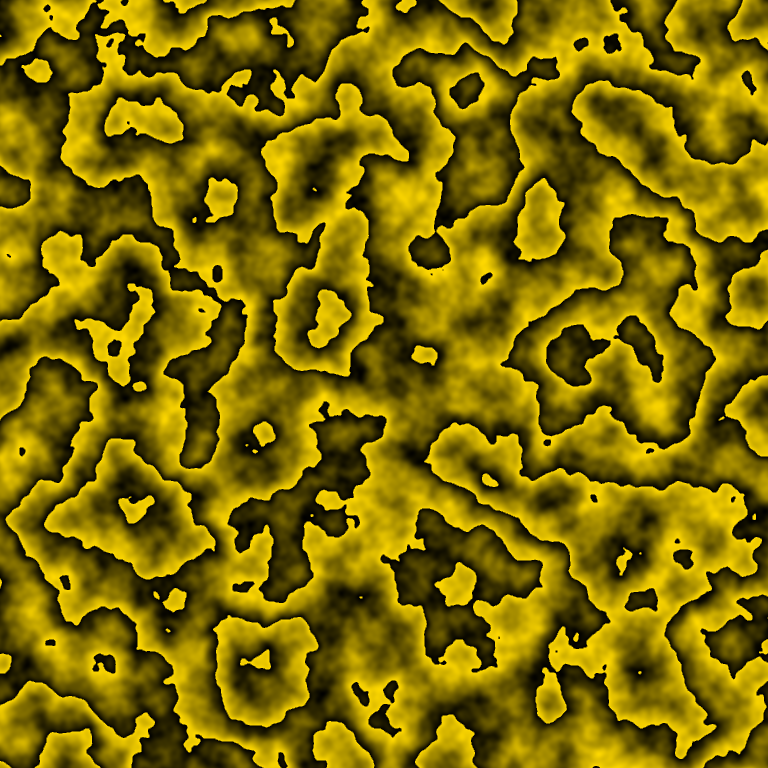
Reproduce this texture procedurally as a three.js fragment shader.

```glsl
// Golden contour bands: layered gradient noise forms a height field whose
// fractional part is a sawtooth ramp, fading from black up to yellow and
// then dropping sharply back to black along ragged contour lines.

varying vec2 vUv;

const vec3 RAMP_YELLOW = vec3(1.0, 0.85, 0.0);
const float BASE_CELLS = 5.0;    // largest noise cells across the canvas
const float BAND_COUNT = 2.5;    // ramp cycles per unit of noise
const float BAND_OFFSET = 0.55;  // ramp position at zero height
const float EDGE_SOFTNESS = 0.001;
const int OCTAVES = 5;

// Pseudo-random unit vector for a lattice corner
vec2 cornerGradient(vec2 cell) {
  vec3 p = fract(cell.xyx * vec3(0.1031, 0.1030, 0.0973));
  p += dot(p, p.yzx + 33.33);
  float angle = 6.28318 * fract((p.x + p.y) * p.z);
  return vec2(cos(angle), sin(angle));
}

float cornerSlope(vec2 cell, vec2 local, vec2 corner) {
  return dot(cornerGradient(cell + corner), local - corner);
}

// Smooth gradient noise centred on zero
float gradientNoise(vec2 p) {
  vec2 cell = floor(p);
  vec2 f = fract(p);
  vec2 blend = f * f * f * (f * (f * 6.0 - 15.0) + 10.0);
  float low = mix(cornerSlope(cell, f, vec2(0.0, 0.0)),
                  cornerSlope(cell, f, vec2(1.0, 0.0)), blend.x);
  float high = mix(cornerSlope(cell, f, vec2(0.0, 1.0)),
                   cornerSlope(cell, f, vec2(1.0, 1.0)), blend.x);
  return mix(low, high, blend.y);
}

// Octaves are turned and shifted so that their lattices never line up
float layeredNoise(vec2 p) {
  mat2 turnAndDouble = 2.0 * mat2(0.8, 0.6, -0.6, 0.8);
  float sum = 0.0;
  float amplitude = 1.0;
  for (int i = 0; i < OCTAVES; i++) {
    sum += amplitude * gradientNoise(p);
    p = turnAndDouble * p + vec2(17.3, 9.7);
    amplitude *= 0.5;
  }
  return sum;
}

float sawtoothBands(vec2 uv, float cells, float bands) {
  return fract(bands * layeredNoise(uv * cells + vec2(23.4, 41.8)) + BAND_OFFSET);
}

void main() {
  // Average a 2 by 2 set of samples to smooth the sharp ramp edges
  float brightness = 0.0;
  for (int y = 0; y < 2; y++) {
    for (int x = 0; x < 2; x++) {
      vec2 offset = (vec2(float(x), float(y)) - 0.5) * EDGE_SOFTNESS;
      brightness += 0.25 * sawtoothBands(vUv + offset, BASE_CELLS, BAND_COUNT);
    }
  }
  gl_FragColor = vec4(RAMP_YELLOW * brightness, 1.0);
}
```
